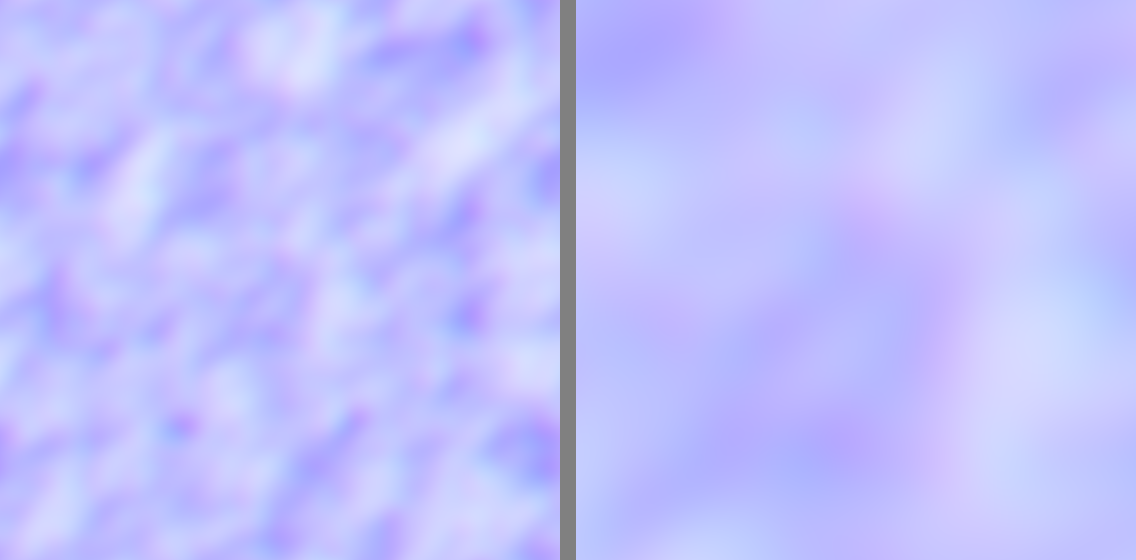
Left, the full canvas; right, a detail of the centre.
A WebGL 1 fragment shader for this texture:

```glsl
precision highp float;
// Soft periwinkle clouds that tile: a sum of sine waves with whole-number
// frequencies, leaning along the rising diagonal. Red and green sample the
// same field slightly apart, leaving pink and cyan fringes on each cloud.

uniform vec2 u_resolution;

const float TAU = 6.2831853;
const int WAVES = 72;

float hash(float n) {
  return fract(sin(n * 12.9898 + 1.7) * 437.585);
}

// Tiling cloud field with mean 0 and a spread of about 1.
float clouds(vec2 p) {
  float sum = 0.0;
  float power = 0.0;
  for (int i = 0; i < WAVES; i++) {
    float n = float(i);
    float rank = (n + 0.5) / float(WAVES);
    float radius = mix(3.2, 20.0, pow(rank, 1.7));
    float angle = 0.5 * TAU * fract(n * 0.618034 + 0.15);

    // Whole frequencies wrap at every edge.
    vec2 frequency = floor(radius * vec2(cos(angle), sin(angle)) + 0.5);

    // Fade fine waves and favour those crossing the diagonal.
    float lean = 1.0 + 0.28 * cos(2.0 * (angle + 0.65));
    float amplitude = lean / (1.0 + radius * radius / 55.0);

    sum += amplitude * sin(TAU * (dot(frequency, p) + hash(n)));
    power += 0.5 * amplitude * amplitude;
  }
  float field = sum * inversesqrt(power);
  // Deepen the dark folds a little more than the bright tops.
  return field - 0.06 * (field * field - 1.0);
}

void main() {
  vec2 uv = gl_FragCoord.xy / u_resolution;
  vec2 fringe = vec2(0.011, 0.007);
  float red = 0.757 + 0.041 * clouds(uv + fringe);
  float green = 0.757 + 0.049 * clouds(uv - fringe);
  gl_FragColor = vec4(red, green, 1.0, 1.0);
}
```
